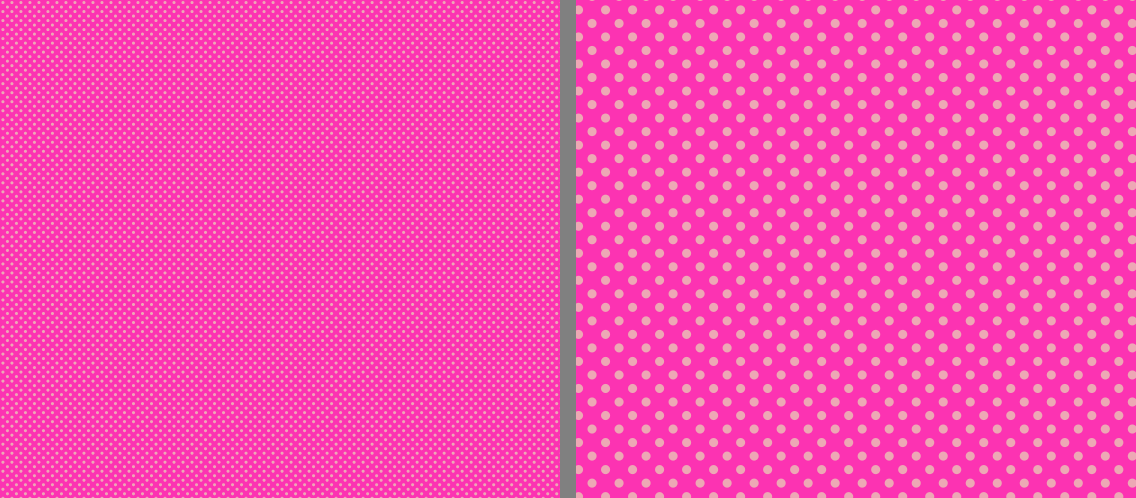
Left, the full canvas; right, a detail of the centre.
Write a Shadertoy shader that draws this pattern.

```glsl
// Staggered polka dots: small peach-pink discs on a flat hot pink ground.

#define REPEATS vec2(62.19, 55.25)      // cells across and down the canvas
#define FIRST_DOT vec2(0.324, 0.283)    // first dot from the top left, in cells
#define DOT_RADIUS 0.167                // in cells
#define GROUND_COLOR vec3(0.99, 0.20, 0.70)
#define DOT_COLOR vec3(0.93, 0.66, 0.71)

// Distance to the nearest point of the unit grid
float gridDistance(vec2 p) {
    return length(fract(p + 0.5) - 0.5);
}

// Signed distance to dots at the cell corners and cell centres
float dotDistance(vec2 p) {
    return min(gridDistance(p), gridDistance(p + 0.5)) - DOT_RADIUS;
}

void mainImage(out vec4 fragColor, in vec2 fragCoord) {
    // Cell coordinates, measured down from the top left
    vec2 uv = fragCoord / iResolution.xy;
    vec2 cell = vec2(uv.x, 1.0 - uv.y) * REPEATS - FIRST_DOT;

    // One-pixel linear edge
    float pixel = REPEATS.y / iResolution.y;
    float coverage = clamp(0.5 - dotDistance(cell) / pixel, 0.0, 1.0);

    fragColor = vec4(mix(GROUND_COLOR, DOT_COLOR, coverage), 1.0);
}
```
